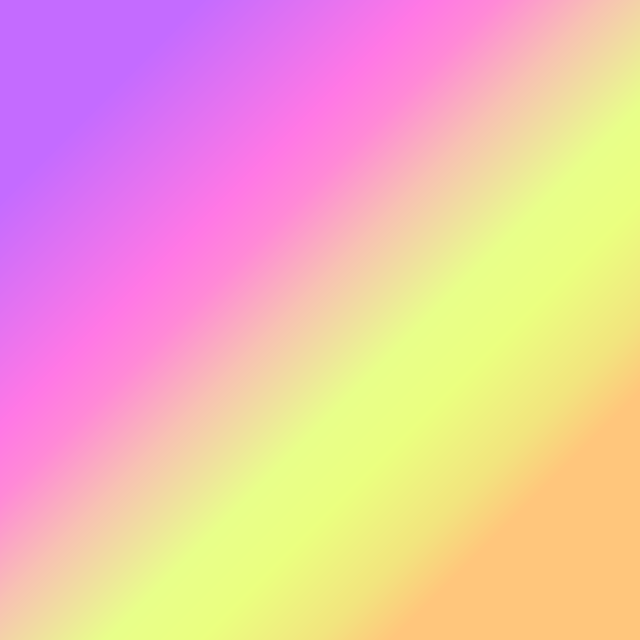
Write a three.js fragment shader that draws this background.

```glsl
varying vec2 vUv;

// Linear ramp from 0 to 1 between two stops
float ramp(float start, float end, float t) {
  return clamp((t - start) / (end - start), 0.0, 1.0);
}

void main() {
  // Diagonal position: 0 at the upper left, 1 at the lower right
  float t = 0.5 * (vUv.x + 1.0 - vUv.y);

  vec3 violet = vec3(0.768, 0.42, 1.0);
  vec3 pink = vec3(1.0, 0.47, 0.9);
  vec3 rose = vec3(1.0, 0.54, 0.84);
  vec3 peach = vec3(0.97, 0.76, 0.7);
  vec3 lime = vec3(0.91, 1.0, 0.54);
  vec3 lemon = vec3(0.92, 1.0, 0.5);
  vec3 straw = vec3(0.95, 0.895, 0.495);
  vec3 apricot = vec3(1.0, 0.776, 0.486);

  // Violet to pink
  vec3 color = mix(violet, pink, ramp(0.156, 0.334, t));
  color = mix(color, rose, ramp(0.334, 0.39, t));

  // Pink through peach to lime
  color = mix(color, peach, ramp(0.39, 0.472, t));
  color = mix(color, lime, ramp(0.472, 0.583, t));

  // Yellow band fading into the apricot corner
  color = mix(color, lemon, ramp(0.583, 0.658, t));
  color = mix(color, straw, ramp(0.658, 0.749, t));
  color = mix(color, apricot, ramp(0.749, 0.807, t));

  gl_FragColor = vec4(color, 1.0);
}
```
